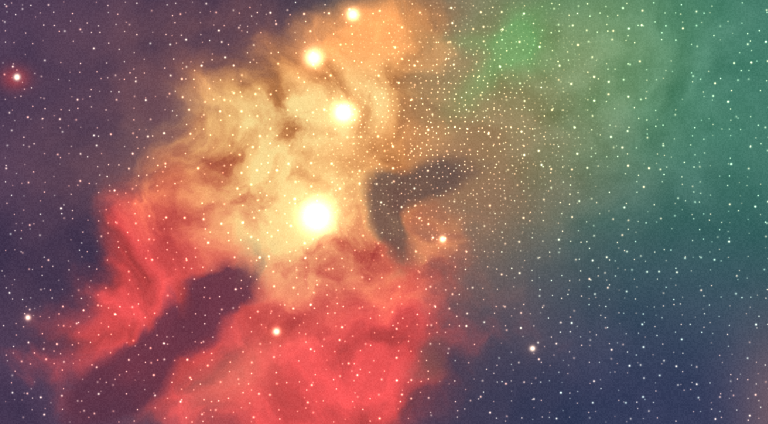
Write a Shadertoy shader that draws this background.

```glsl
// A nebula: warm gas clouds between a violet sky and a green-teal one.
// Soft rotated ellipses place each cloud, warped fractal noise frays them,
// and hashed grids scatter the stars. Lengths are in canvas heights.

float hash(vec2 p) {
    vec3 q = fract(vec3(p.xyx) * 0.1031);
    q += dot(q, q.yzx + 33.33);
    return fract((q.x + q.y) * q.z);
}

float noise(vec2 p) {
    vec2 i = floor(p), f = fract(p);
    f = f * f * (3.0 - 2.0 * f);
    return mix(mix(hash(i), hash(i + vec2(1, 0)), f.x),
               mix(hash(i + vec2(0, 1)), hash(i + vec2(1, 1)), f.x), f.y);
}

float fbm(vec2 p) {
    float sum = 0.0, amp = 0.5;
    for (int i = 0; i < 6; i++) {
        sum += amp * noise(p);
        p = mat2(1.6, 1.2, -1.2, 1.6) * p + 7.3;
        amp *= 0.5;
    }
    return sum;
}

// Gaussian ellipse whose long axis is turned by angle
float cloud(vec2 p, vec2 centre, vec2 radius, float angle) {
    float c = cos(angle), s = sin(angle);
    vec2 d = mat2(c, -s, s, c) * (p - centre) / radius;
    return exp(-dot(d, d));
}

// One star at a random place in some of the grid cells
vec3 starLayer(vec2 p, float scale, float share, float size) {
    vec2 cell = floor(p * scale);
    float pick = hash(cell + scale);
    vec2 spot = 0.2 + 0.6 * vec2(hash(cell + 17.0), hash(cell + 41.0));
    float d = length(fract(p * scale) - spot) / scale;
    float glow = exp(-d * d / (size * size)) * step(pick, share);
    vec3 tint = mix(vec3(1.0, 0.72, 0.55), vec3(0.85, 0.95, 0.8), hash(cell + 5.0));
    return tint * glow * (0.3 + 0.7 * hash(cell + 73.0));
}

void mainImage(out vec4 fragColor, in vec2 fragCoord) {
    vec2 p = fragCoord / iResolution.y;
    float x = fragCoord.x / iResolution.x;
    vec2 warp = vec2(fbm(p * 4.0), fbm(p * 4.0 + 19.0)) - 0.5;
    vec2 q = p + 0.16 * warp;
    float coarse = fbm(q * 5.0 + 3.0) - 0.5;
    float fine = fbm(q * 13.0 + 2.0 * warp) - 0.5;

    // Sky: violet on the left, teal above navy on the right
    vec3 rightSky = mix(vec3(0.21, 0.24, 0.36), vec3(0.27, 0.49, 0.43),
                        smoothstep(0.05, 0.8, p.y + 0.25 * (x - 0.75)));
    vec3 col = mix(vec3(0.28, 0.22, 0.33), rightSky, smoothstep(0.35, 0.8, x));
    col += coarse * vec3(0.14, 0.09, 0.1);
    col = mix(col, vec3(0.56, 0.42, 0.42), 0.6 * cloud(p, vec2(1.84, 0.03), vec2(0.1, 0.2), 0.0));

    // Green veil with its bright curl, and the olive haze below
    col = mix(col, vec3(0.42, 0.64, 0.43), 0.85 * cloud(q, vec2(1.28, 0.86), vec2(0.36, 0.27), 0.2));
    col = mix(col, vec3(0.64, 0.54, 0.36), 0.9 * cloud(q, vec2(1.06, 0.68), vec2(0.28, 0.36), -0.5));
    float curl = cloud(q, vec2(1.26, 0.91), vec2(0.05, 0.07), 0.0)
               + 0.8 * cloud(q, vec2(1.18, 0.85), vec2(0.17, 0.035), 0.75)
               + 0.6 * cloud(q, vec2(1.15, 0.91), vec2(0.13, 0.025), -0.15);
    col = mix(col, vec3(0.42, 0.82, 0.48), 0.6 * min(curl, 1.0));
    col += 0.25 * fine * cloud(p, vec2(1.4, 0.8), vec2(0.4, 0.3), 0.0);

    // Brown and red dust around the warm mass
    float dust = cloud(q, vec2(0.72, 0.6), vec2(0.46, 0.52), 0.0);
    col = mix(col, vec3(0.66, 0.41, 0.34), clamp(dust * (0.75 + 1.8 * coarse), 0.0, 0.85));

    // Warm mass: orange above, red below
    float gas = cloud(q, vec2(0.72, 0.7), vec2(0.3, 0.24), 0.15)
              + 0.9 * cloud(q, vec2(0.76, 0.45), vec2(0.24, 0.22), 0.0)
              + 0.5 * cloud(q, vec2(0.9, 0.92), vec2(0.16, 0.18), 0.9)
              + cloud(q, vec2(0.34, 0.34), vec2(0.27, 0.14), 0.7)
              + cloud(q, vec2(0.74, 0.1), vec2(0.37, 0.25), 0.0);
    gas = smoothstep(0.22, 0.85, gas + 0.7 * coarse + 0.25 * fine);
    float heat = smoothstep(0.22, 0.6, q.y + 0.5 * (q.x - 0.72) * step(q.x, 0.72) + 0.3 * fine);
    vec3 gasColour = mix(vec3(0.88, 0.31, 0.31), vec3(0.91, 0.6, 0.35), heat);
    col = mix(col, gasColour * (1.0 + 0.7 * fine), 0.94 * gas);
    col = mix(col, vec3(0.92, 0.5, 0.42), 0.6 * cloud(q, vec2(0.57, 0.12), vec2(0.12, 0.07), 0.6));

    // Cream light in the core
    float core = cloud(q, vec2(0.73, 0.75), vec2(0.25, 0.08), 0.2)
               + cloud(q, vec2(0.72, 0.47), vec2(0.17, 0.15), -0.4)
               + 0.45 * cloud(q, vec2(0.68, 0.62), vec2(0.2, 0.15), 0.0);
    col = mix(col, vec3(0.97, 0.86, 0.58), clamp(core * (0.75 + 2.6 * fine + coarse), 0.0, 0.95));

    // Dark lanes
    float lane = cloud(q, vec2(0.42, 0.23), vec2(0.23, 0.075), 0.65)
               + 0.8 * cloud(q, vec2(0.55, 0.32), vec2(0.09, 0.04), -0.2)
               + 0.8 * cloud(q, vec2(0.29, 0.09), vec2(0.11, 0.08), 0.5);
    lane = smoothstep(0.25, 0.8, lane + 0.8 * fine);
    col = mix(col, vec3(0.36, 0.2, 0.28), 0.85 * lane);
    float rift = cloud(q, vec2(1.03, 0.58), vec2(0.13, 0.06), 0.3)
               + 0.9 * cloud(q, vec2(0.95, 0.47), vec2(0.05, 0.13), 0.15)
               + 0.5 * cloud(q, vec2(1.02, 0.12), vec2(0.07, 0.1), 0.0);
    col = mix(col, vec3(0.37, 0.3, 0.29), 0.8 * smoothstep(0.2, 0.8, rift + 0.7 * fine));

    // Scattered stars, denser beside the core
    col += starLayer(p, 24.0, 0.5, 0.0026) + 0.7 * starLayer(p + 3.0, 45.0, 0.45, 0.0019);
    col += starLayer(p + 8.0, 75.0, 0.7, 0.0018) * cloud(p, vec2(1.07, 0.7), vec2(0.25, 0.22), 0.8);

    // Larger glowing stars: position and size
    vec3 bright[9] = vec3[9](vec3(0.74, 0.863, 0.02), vec3(0.832, 0.966, 0.013),
        vec3(0.746, 0.49, 0.035), vec3(0.81, 0.735, 0.02), vec3(0.04, 0.818, 0.008),
        vec3(0.652, 0.218, 0.008), vec3(1.044, 0.436, 0.007), vec3(0.066, 0.251, 0.006),
        vec3(1.256, 0.178, 0.006));
    for (int i = 0; i < 9; i++) {
        float d = length(p - bright[i].xy) / bright[i].z;
        col += vec3(1.0, 0.95, 0.75) * exp(-d * d) + vec3(0.3, 0.16, 0.08) * exp(-0.7 * d);
    }
    col = mix(col, vec3(0.8, 0.25, 0.28), 0.55 * cloud(p, vec2(0.035, 0.815), vec2(0.035, 0.027), 0.0)
              * smoothstep(0.005, 0.015, length(p - vec2(0.04, 0.818))));

    // Film grain
    col += 0.035 * (hash(floor(p * 300.0)) - 0.5);
    fragColor = vec4(clamp(col, 0.0, 1.0), 1.0);
}
```
